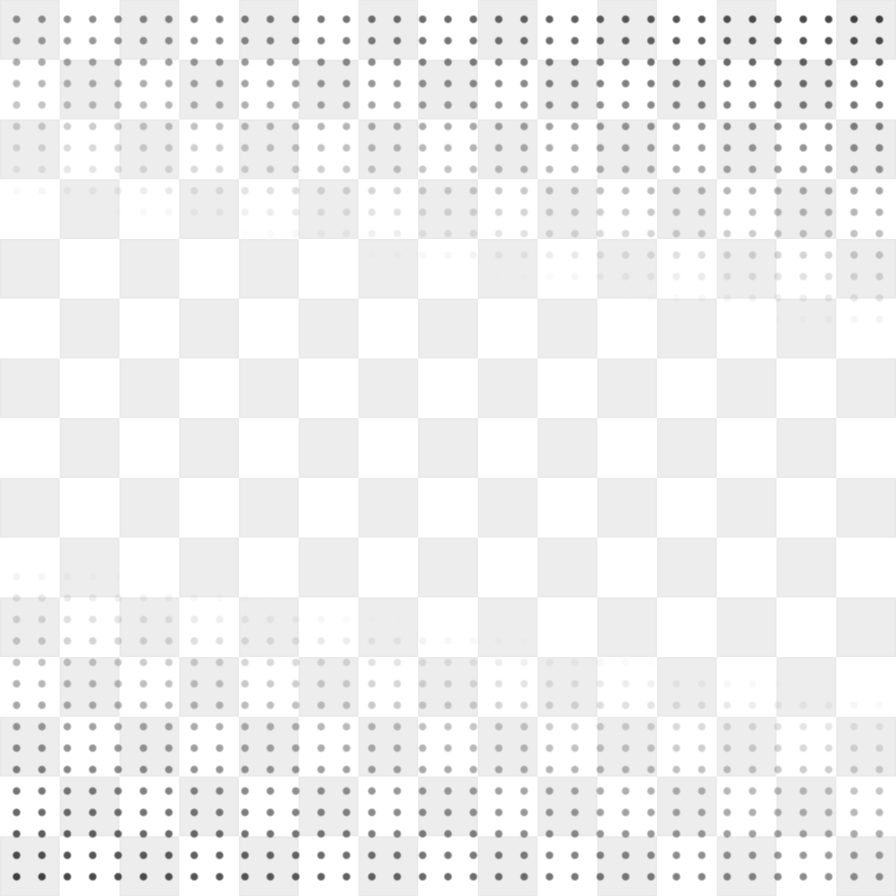
Reproduce this pattern procedurally as a Shadertoy shader.

```glsl
// A pale grey and white checkerboard under a grid of small dark dots.
// The dots fade from the top right and bottom left corners toward a clear
// slanted band across the middle, with half-turn symmetry.

// Fifteen cells per side; grey cells have a faintly darker rim.
vec3 checkerboard(vec2 uv, float pixel) {
    vec2 cell = uv * 15.0;
    vec2 toEdge = 0.5 - abs(fract(cell) - 0.5);
    float edge = min(toEdge.x, toEdge.y);
    vec2 wave = abs(fract(cell * 0.5) - 0.5) * 2.0 - 0.5;

    // Triangle waves change sign at half cells, so shift them onto the borders.
    wave = abs(fract(cell * 0.5 + 0.25) - 0.5) * 2.0 - 0.5;
    vec2 side = clamp(wave / (15.0 * pixel), -0.5, 0.5) * 2.0;
    float grey = 0.5 + 0.5 * side.x * side.y;

    float rim = 1.0 - smoothstep(0.0, 0.05, edge);
    return mix(vec3(1.0), vec3(0.93 - 0.02 * rim), grey);
}

// Opacity at a dot centre: a linear ramp, mirrored through the canvas centre.
float dotFade(vec2 centre) {
    vec2 q = centre.y > 0.5 ? vec2(centre.x, 1.0 - centre.y)
                            : vec2(1.0 - centre.x, centre.y);
    return clamp(2.25 * (0.222 + 0.16 * q.x - q.y), 0.0, 0.85);
}

// Coverage of the nearest dot in a 35 by 41 grid.
float dots(vec2 uv, float pixel) {
    vec2 first = vec2(0.0185, 0.0215);
    vec2 spacing = (1.0 - 2.0 * first) / vec2(34.0, 40.0);
    vec2 index = clamp(round((uv - first) / spacing), vec2(0.0), vec2(34.0, 40.0));
    vec2 centre = first + index * spacing;
    float soft = max(pixel, 0.0015);
    float disc = 1.0 - smoothstep(-soft, soft, length(uv - centre) - 0.0041);
    return disc * dotFade(centre);
}

void mainImage(out vec4 fragColor, in vec2 fragCoord) {
    vec2 uv = fragCoord / iResolution.xy;
    float pixel = 1.0 / min(iResolution.x, iResolution.y);
    vec3 color = checkerboard(uv, pixel);
    color = mix(color, vec3(0.08), dots(uv, pixel));
    fragColor = vec4(color, 1.0);
}
```
